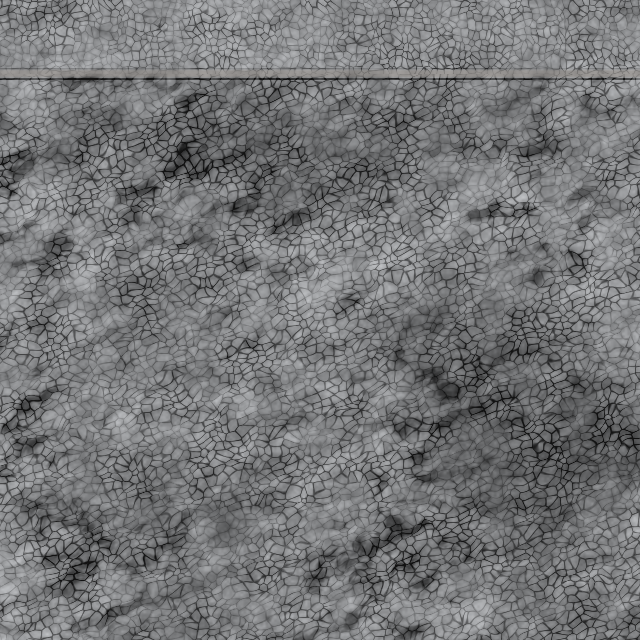
This texture is drawn by a Shadertoy shader. Its source:

```glsl
// Weathered grey concrete: a cracked, pebbly slab below a thin pale seam.
// Voronoi cells give grains and cracks, slanted noise gives streaks and pits,
// and soft noisy stains set the broad light and dark areas.

const float SEAM_Y = 0.885;
const float SEAM_HALF = 0.0055;
const vec3 COOL_TINT = vec3(0.99, 1.0, 1.015);
const vec3 WARM_TINT = vec3(1.02, 1.0, 0.985);

float hash(vec2 p) {
    vec3 q = fract(p.xyx * 0.1031);
    q += dot(q, q.yzx + 33.33);
    return fract((q.x + q.y) * q.z);
}

vec2 hash2(vec2 p) {
    return vec2(hash(p), hash(p + 57.3));
}

float noise(vec2 p) {
    vec2 cell = floor(p), f = fract(p);
    f = f * f * (3.0 - 2.0 * f);
    float low = mix(hash(cell), hash(cell + vec2(1, 0)), f.x);
    float high = mix(hash(cell + vec2(0, 1)), hash(cell + vec2(1, 1)), f.x);
    return mix(low, high, f.y);
}

float fbm(vec2 p) {
    float sum = 0.0, weight = 0.533;
    for (int i = 0; i < 4; i++) {
        sum += weight * noise(p);
        p = mat2(1.6, 1.2, -1.2, 1.6) * p + 17.7;
        weight *= 0.5;
    }
    return sum;
}

// Turns the plane by an angle, then stretches features along the new x axis.
vec2 slant(vec2 p, float angle, float stretch) {
    float c = cos(angle), s = sin(angle);
    return vec2((c * p.x + s * p.y) / stretch, c * p.y - s * p.x);
}

// Voronoi grains: x = gap to the next grain, y = grain shade, z = centre distance.
vec3 grains(vec2 p) {
    vec2 cell = floor(p);
    float nearest = 9.0, second = 9.0, shade = 0.0;
    for (int j = -1; j <= 1; j++)
    for (int i = -1; i <= 1; i++) {
        vec2 id = cell + vec2(i, j);
        float d = length(id + 0.1 + 0.8 * hash2(id) - p);
        if (d < nearest) {
            second = nearest;
            nearest = d;
            shade = hash(id + 91.7);
        } else {
            second = min(second, d);
        }
    }
    return vec3(second - nearest, shade, nearest);
}

float stain(vec2 p, vec2 centre, vec2 radius) {
    vec2 d = (p - centre) / radius;
    return exp(-dot(d, d));
}

float line(float y, float centre, float halfWidth) {
    return 1.0 - smoothstep(halfWidth * 0.5, halfWidth * 1.5, abs(y - centre));
}

// Broad light and dark areas of the slab.
float broadTone(vec2 uv) {
    vec2 p = uv + 0.16 * (vec2(fbm(uv * 7.0), fbm(uv * 7.0 + 40.0)) - 0.5);
    float tone = 0.55 + 0.3 * (fbm(slant(uv, 0.3, 1.5) * 7.0 + 5.0) - 0.5);
    tone -= 0.21 * stain(p, vec2(0.81, 0.36), vec2(0.19, 0.2));
    tone -= 0.08 * stain(p, vec2(0.6, 0.16), vec2(0.25, 0.08));
    tone -= 0.09 * stain(p, vec2(0.35, 0.76), vec2(0.5, 0.07));
    tone -= 0.07 * stain(p, vec2(0.4, 0.64), vec2(0.12, 0.07));
    tone += 0.07 * stain(p, vec2(0.93, 0.54), vec2(0.1, 0.07));
    tone += 0.04 * stain(p, vec2(0.04, 0.57), vec2(0.12, 0.1));
    return tone;
}

void mainImage(out vec4 fragColor, in vec2 fragCoord) {
    vec2 uv = fragCoord / iResolution.xy;
    float above = smoothstep(SEAM_Y - 0.002, SEAM_Y + 0.002, uv.y);
    float tone = mix(broadTone(uv), 0.58 + 0.12 * (fbm(uv * 9.0) - 0.5), above);

    // Grains: slanted on the slab, finer and rounder above the seam
    vec2 warp = 0.012 * (vec2(noise(uv * 45.0), noise(uv * 45.0 + 31.0)) - 0.5);
    vec2 p = uv + warp;
    vec3 grain = above > 0.5 ? grains(p * 88.0) : grains(slant(p, 0.42, 1.4) * 92.0);
    float crackDepth = smoothstep(0.25, 0.75, fbm(uv * 22.0 + 9.0));
    float crack = 1.0 - smoothstep(0.02, 0.24, grain.x);
    float relief = 0.09 * (grain.y - 0.5) + 0.1 * (0.4 - grain.z);
    relief -= (0.06 + 0.22 * crackDepth) * crack;

    // Slanted streaks and dark pits gathered in rough areas
    float streak = fbm(slant(p, 0.45, 1.9) * 48.0);
    float rough = smoothstep(0.38, 0.65, fbm(uv * 6.0 + 23.0));
    rough = max(rough, stain(uv, vec2(0.4, 0.65), vec2(0.12, 0.08)));
    float pits = smoothstep(0.56, 0.74, streak) * rough;
    relief += (1.0 - 0.6 * above) * (0.28 * (0.5 - streak) - 0.16 * pits);
    relief += 0.07 * (noise(uv * 230.0) - 0.5);

    // Seam: a pale strip between two thin dark lines
    float strip = line(uv.y, SEAM_Y, SEAM_HALF);
    float wear = noise(uv * vec2(60.0, 8.0));
    tone = mix(tone + relief, 0.57 + 0.06 * (wear - 0.5) + 0.25 * relief, 0.9 * strip);
    tone -= (0.18 + 0.2 * wear) * line(uv.y, SEAM_Y - 0.0085, 0.0013);
    tone -= (0.04 + 0.14 * wear) * line(uv.y, SEAM_Y + 0.0075, 0.001);

    vec3 color = clamp(tone, 0.07, 0.78) * mix(COOL_TINT, WARM_TINT, strip);
    fragColor = vec4(color, 1.0);
}
```
